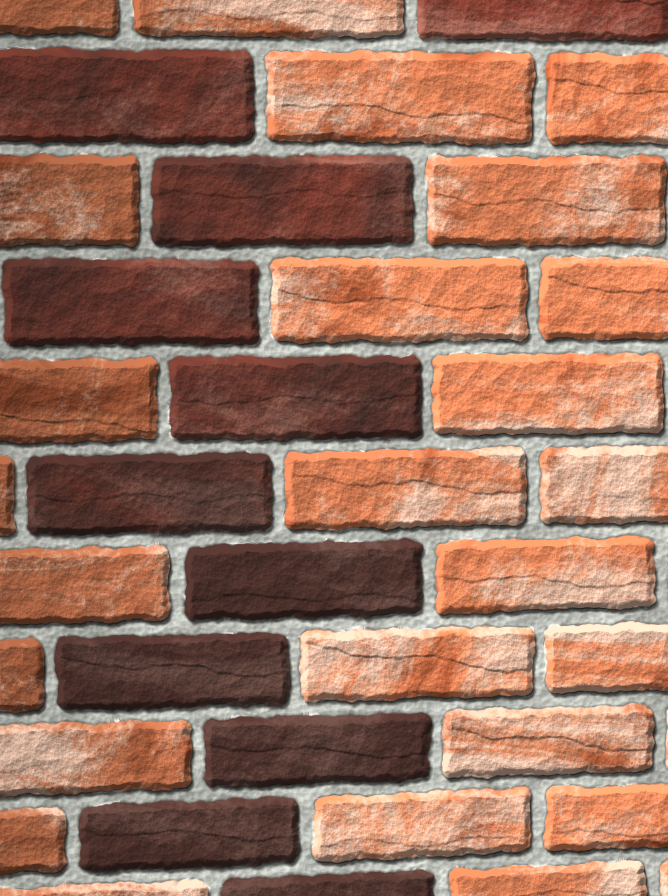
Give the GLSL for this texture, as a Shadertoy shader.

```glsl
#define MORTAR_WIDTH 0.0165
#define CORNER_RADIUS 0.010
#define EDGE_WOBBLE 0.0055
#define ODD_ROW_SHIFT 0.43
#define GRIT 0.0017
#define WHITEWASH 0.85
#define SHADOW 0.62
#define MORTAR vec3(0.72, 0.73, 0.70)
#define CLAY vec3(0.80, 0.47, 0.32)
#define CHALK vec3(0.88, 0.76, 0.68)
#define RED_CLAY vec3(0.50, 0.24, 0.19)
#define BURNT_CLAY vec3(0.28, 0.18, 0.16)

const float WALL_WIDTH = 0.745;
const vec2 TO_LIGHT = vec2(-0.5, -0.85);
const mat2 TURN = mat2(0.8, 0.6, -0.6, 0.8);
struct Brick { float dist; vec2 id; vec2 local; };

vec2 hash2(vec2 p) {
    vec3 q = fract(p.xyx * vec3(0.1031, 0.1030, 0.0973));
    q += dot(q, q.yzx + 33.33);
    return fract((q.xx + q.yz) * q.zy);
}

// Cellular noise: distance to the nearest scattered point
float cells(vec2 p) {
    float nearest = 2.0;
    for (int i = 0; i < 9; i++) {
        vec2 o = vec2(i % 3 - 1, i / 3 - 1);
        vec2 r = o + hash2(floor(p) + o) - fract(p);
        nearest = min(nearest, dot(r, r));
    }
    return sqrt(nearest);
}

float grain(vec2 p) {
    float sum = 0.0, amp = 0.5;
    for (int i = 0; i < 3; i++, amp *= 0.55) {
        sum += amp * cells(p);
        p = TURN * p * 2.1 + 7.3;
    }
    return sum;
}

// Layered, warped sines for soft stains
float clouds(vec2 p) {
    float sum = 0.0, amp = 0.5;
    for (int i = 0; i < 6; i++, amp *= 0.68) {
        p = TURN * p * 1.7 + 1.9;
        p += 0.7 * sin(p.yx * 1.3);
        sum += amp * sin(p.x) * sin(p.y);
    }
    return 0.5 + 0.5 * sum;
}

// Running bond in perspective: courses get lower and narrower downwards
Brick brickAt(vec2 p) {
    float across = p.x / WALL_WIDTH, squeeze = 1.0 - 0.042 * across;
    float down = (p.y - 0.0456 - 0.0078 * across) / squeeze;
    float course = 31.17 - sqrt(max(971.5 - 512.0 * down, 1.0));
    float row = floor(course), fromAxis = p.x - 0.599;
    vec2 size = vec2(0.3125 - 0.0065 * row, (0.1198 - 0.0039 * row) * squeeze);
    size.x /= fromAxis > 0.0 ? 1.14 : 1.0;
    float along = fromAxis / size.x + ODD_ROW_SHIFT * mod(row, 2.0);
    along += 0.03 * (hash2(vec2(row, 5.0)).x - 0.5);

    Brick b;
    b.id = vec2(floor(along), row);
    b.local = (vec2(along, course) - b.id - 0.5) * size;
    vec2 rnd = hash2(b.id + 20.0);
    b.local.y += b.local.x * 0.015 * (rnd.x - 0.5);
    vec2 q = abs(b.local) - 0.5 * (size - MORTAR_WIDTH) + 0.002 * (rnd - 0.4) + CORNER_RADIUS;
    b.dist = length(max(q, 0.0)) + min(max(q.x, q.y), 0.0) - CORNER_RADIUS;
    b.dist += EDGE_WOBBLE * (cells(p * 32.0) - 0.5) + 0.0025 * (cells(p * 95.0) - 0.5);
    return b;
}

// Surface height: rounded, gritty bricks with a split ledge over trowelled mortar
float relief(vec2 p) {
    Brick b = brickAt(p);
    vec2 rnd = hash2(b.id + 41.0);
    float ledge = b.local.y - 0.04 * (rnd.x - 0.3) - 0.3 * (rnd.y - 0.5) * b.local.x;
    ledge += 0.004 * sin(b.local.x * 45.0 + rnd.x * 6.0) + 0.005 * (cells(p * 45.0) - 0.5);
    float brick = 0.006 - 0.0016 * rnd.y * smoothstep(-0.002, 0.002, ledge);
    brick += GRIT * grain(p * 105.0) + 0.003 * cells(p * 34.0);
    float mortar = 0.0022 * cells(p * vec2(24.0, 40.0)) + 0.0008 * cells(p * 130.0);
    return mix(brick, mortar, smoothstep(-0.009, 0.001, b.dist));
}

// Burnt bricks zigzag down through the wall; the rest are chalky clay
vec3 brickColor(Brick b, vec2 p) {
    vec2 rnd = hash2(b.id + 63.0);
    float across = p.x / WALL_WIDTH;
    float stain = clouds(p * vec2(9.0, 14.0) + rnd * 40.0);
    float burntColumn = b.id.y < 0.0 ? 0.0 : mod(b.id.y, 2.0) - 2.0;
    float burnt = 1.0 - step(0.5, abs(b.id.x - burntColumn));
    float soot = clamp(0.2 + 0.17 * b.id.y + 0.4 * (rnd.x - 0.5) + 0.9 * (stain - 0.5), 0.0, 1.0);
    vec3 clay = CLAY * (0.92 + 0.16 * rnd.y) * mix(0.82, 1.05, smoothstep(0.0, 0.6, across));
    clay *= mix(vec3(1.0), vec3(0.76, 0.67, 0.62), smoothstep(0.5, 0.95, stain));
    float wash = clouds(p * vec2(6.0, 11.0) + rnd.yx * 60.0 + 9.0) + 0.35 * (grain(p * 120.0) - 0.4);
    wash += 0.16 * (across + p.y - 1.0) + 0.12 * (rnd.x - 0.5);
    wash = WHITEWASH * smoothstep(0.38, 0.82, wash) * mix(1.0, 0.30 - 0.14 * soot, burnt);
    return mix(mix(clay, mix(RED_CLAY, BURNT_CLAY, soot), burnt), CHALK, wash);
}

void mainImage(out vec4 fragColor, in vec2 fragCoord) {
    float pixel = 1.0 / iResolution.y, reach = 0.0018;
    vec2 p = vec2(fragCoord.x, iResolution.y - fragCoord.y) * pixel;
    Brick b = brickAt(p);
    // Mortar with pale smears and shadows thrown by the bricks
    vec3 mortar = MORTAR * (0.9 + 0.2 * clouds(p * 17.0)) * (0.93 + 0.16 * cells(p * 150.0));
    float smear = smoothstep(0.62, 0.8, clouds(p * 23.0 + 4.0)) * (1.0 - smoothstep(0.001, 0.004, b.dist));
    mortar = mix(mortar, vec3(0.90, 0.90, 0.87), smear);
    float shade = 1.0 - smoothstep(-0.003, 0.002, brickAt(p + TO_LIGHT * 0.006).dist);
    float crevice = (1.0 - smoothstep(0.0, 0.0035, b.dist)) * (1.0 - smear);
    mortar *= (1.0 - SHADOW * shade) * (1.0 - 0.28 * crevice);
    // Slope towards the light, with a dimmer left side
    float slope = (relief(p) - relief(p + TO_LIGHT * reach)) / reach;
    vec3 color = mix(brickColor(b, p), mortar, smoothstep(-pixel, pixel, b.dist));
    color *= 1.0 + clamp(slope * 0.85, -0.5, 0.28);
    color *= mix(0.87, 1.03, smoothstep(0.0, 0.45, p.x + 0.2 * p.y));
    fragColor = vec4(clamp(color, 0.0, 1.0), 1.0);
}
```
